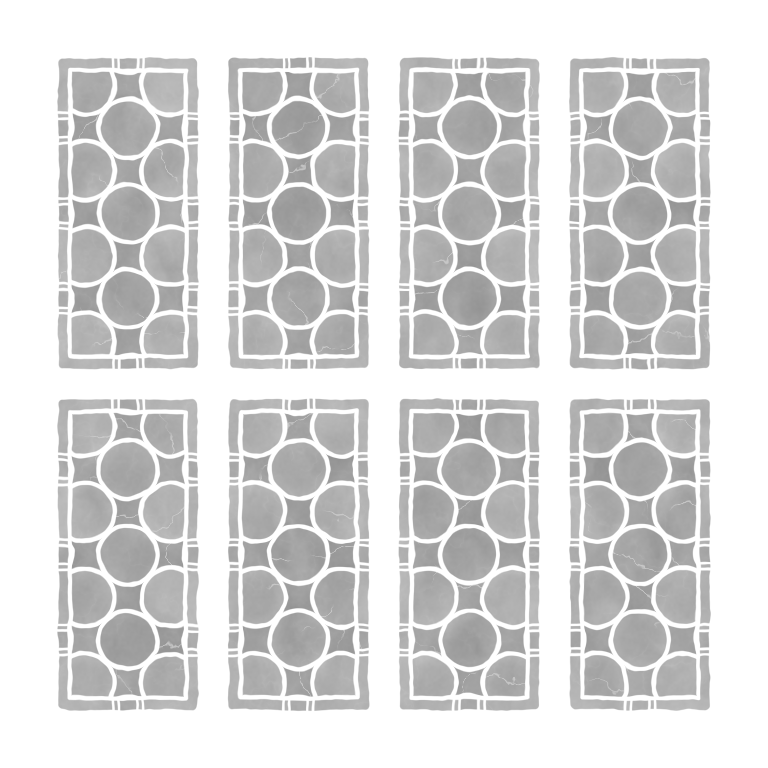
Write a WebGL 2 fragment shader that draws this pattern.

```glsl
#version 300 es
precision highp float;

uniform vec2 u_resolution;
out vec4 fragColor;

// One unit is half the spacing between stacked discs; the canvas spans 18 units.
const float CANVAS_UNITS = 18.0;
const vec2 GRID = vec2(4.0, 2.0);
const vec2 PANEL_CELL = vec2(4.0, 8.0);
const vec2 PANEL_HALF = vec2(1.63, 3.635);
const vec2 FRAME_HALF = vec2(1.36, 3.355);
const float FRAME_LINE = 0.051;
const float RING_RADIUS = 0.685;
const float RING_LINE = 0.053;
const float CUT_LINE = 0.031;

const float DISC_TONE = 0.638;
const float SIDE_DISC_TONE = 0.672;
const float STAR_TONE = 0.628;
const float BORDER_TONE = 0.7;
const float VEIN_TONE = 0.82;

float hash(vec2 p) {
  vec3 h = fract(vec3(p.xyx) * 0.1031);
  h += dot(h, h.yzx + 33.33);
  return fract((h.x + h.y) * h.z);
}

float noise(vec2 p) {
  vec2 i = floor(p), f = fract(p);
  f = f * f * (3.0 - 2.0 * f);
  return mix(mix(hash(i), hash(i + vec2(1, 0)), f.x),
             mix(hash(i + vec2(0, 1)), hash(i + vec2(1, 1)), f.x), f.y);
}

float fbm(vec2 p) {
  float sum = 0.0, amp = 0.5;
  for (int i = 0; i < 4; i++) {
    sum += amp * noise(p);
    p = mat2(1.6, 1.2, -1.2, 1.6) * p + 17.3;
    amp *= 0.5;
  }
  return sum / 0.9375;
}

float boxDistance(vec2 p, vec2 halfSize, float corner) {
  vec2 d = abs(p) - halfSize + corner;
  return length(max(d, 0.0)) + min(max(d.x, d.y), 0.0) - corner;
}

// Coverage left after cutting a line of the given half width.
float outsideLine(float d, float halfWidth, float aa) {
  return smoothstep(-aa, aa, abs(d) - halfWidth);
}

// Nearest point of the lattice whose coordinates have an even sum.
vec2 nearestEven(vec2 p) {
  vec2 k = floor(vec2(p.x + p.y, p.x - p.y) * 0.5 + 0.5);
  return vec2(k.x + k.y, k.x - k.y);
}

// Thin meandering crack, present in some pieces only.
float vein(vec2 p, vec2 seed, float aa) {
  float angle = 6.2832 * hash(seed + 3.7);
  float bend = 0.55 * (fbm(p * 2.5 + seed * 5.0) - 0.5);
  float d = dot(p, vec2(cos(angle), sin(angle))) + bend + 0.5 * (hash(seed + 9.1) - 0.5);
  float line = 1.0 - smoothstep(0.0, 0.012 + aa, abs(d));
  float fade = smoothstep(0.3, 0.65, noise(p * 2.0 + seed * 3.0));
  return line * fade * step(0.5, hash(seed + 5.3));
}

// Cloudy stone with faint swirls.
float stone(vec2 p, vec2 seed) {
  vec2 s = p + seed * 7.0;
  float cloud = fbm(s * vec2(1.6, 1.1) + 0.8 * fbm(s * 2.0)) - 0.5;
  float swirl = pow(1.0 - abs(2.0 * fbm(s * 1.8 + 40.0) - 1.0), 14.0);
  float grain = noise(s * 16.0) - 0.5;
  return 0.11 * cloud + 0.025 * swirl * noise(s * 3.0) + 0.012 * grain;
}

void main() {
  float side = min(u_resolution.x, u_resolution.y);
  vec2 p = ((gl_FragCoord.xy - 0.5 * u_resolution) / side + 0.5) * CANVAS_UNITS - 1.0;
  float aa = 0.8 * CANVAS_UNITS / side;

  vec2 panel = floor(p / PANEL_CELL);
  vec2 local = p - (panel + 0.5) * PANEL_CELL;
  vec2 panelSeed = panel * 23.0 + 50.0;

  // Hand-cut wobble of every edge.
  vec2 w = p + 60.0;
  vec2 q = local + 0.05 * (vec2(noise(w * 2.7), noise(w * 2.7 + 31.0)) - 0.5)
                 + 0.02 * (vec2(noise(w * 8.0), noise(w * 8.0 + 57.0)) - 0.5);

  float frame = boxDistance(q, FRAME_HALF, 0.0);
  float cover = 1.0 - smoothstep(-aa, aa, boxDistance(q, PANEL_HALF, 0.1));
  cover *= outsideLine(frame, FRAME_LINE, aa);
  vec2 piece;
  float tone;

  if (frame < 0.0) {
    // Discs and the concave stars between them.
    vec2 disc = nearestEven(q);
    float r = length(q - disc);
    cover *= outsideLine(r - RING_RADIUS, RING_LINE, aa);
    bool inDisc = r < RING_RADIUS;
    piece = inDisc ? disc : nearestEven(q - vec2(1, 0)) + vec2(1, 0);
    float discTone = mix(DISC_TONE, SIDE_DISC_TONE, abs(disc.x));
    float rim = 0.035 * smoothstep(0.35, 0.62, r) * noise(q * 2.0 + panelSeed);
    tone = inDisc ? discTone + rim : STAR_TONE;
  } else {
    // Border band with paired cuts beside each small block.
    bool upright = abs(q.x) > FRAME_HALF.x;
    float row = clamp(floor(q.y * 0.5 + 0.5), -1.0, 1.0);
    float t = abs(upright ? q.y - 2.0 * row : q.x);
    cover *= outsideLine(t - 0.215, CUT_LINE, aa) * outsideLine(t - 0.352, CUT_LINE, aa);
    piece = floor(q) + 11.0;
    tone = t < 0.215 ? mix(STAR_TONE, BORDER_TONE, 0.5) : BORDER_TONE;
  }

  vec2 seed = panelSeed + piece;
  float variation = frame < 0.0 ? 0.04 * (hash(seed) - 0.5) : 0.0;
  tone += variation + stone(local, panelSeed);
  tone = mix(tone, VEIN_TONE, 0.75 * vein(q - piece * step(frame, 0.0), seed, aa));

  bool onGrid = all(greaterThanEqual(panel, vec2(0))) && all(lessThan(panel, GRID));
  fragColor = vec4(vec3(mix(1.0, tone, onGrid ? cover : 0.0)), 1.0);
}
```
